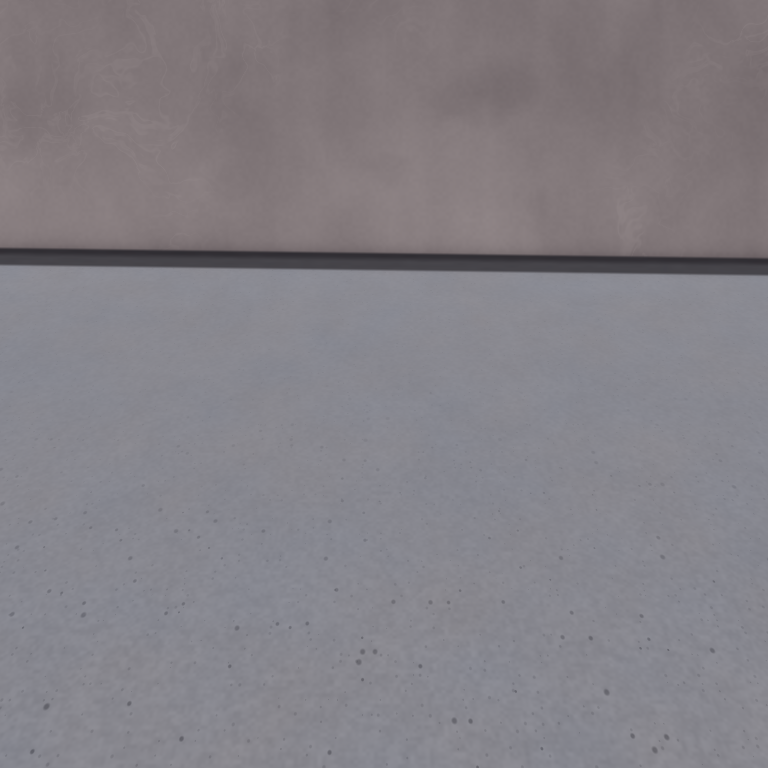
A three.js fragment shader for this texture:

```glsl
// A mottled plaster wall meets a pale speckled floor along a dark, slightly tilted
// skirting strip. Warped value noise stains the wall; noise and scattered specks in
// a simple perspective grain the floor.

#define WALL_COLOR vec3(0.497, 0.458, 0.466)
#define FLOOR_COLOR vec3(0.530, 0.530, 0.560)
#define STRIP_DARK vec3(0.190, 0.180, 0.200)
#define STRIP_LIGHT vec3(0.272, 0.265, 0.285)
#define STRIP_TOP 0.677
#define STRIP_BOTTOM 0.655
#define TILT 0.0135
#define EDGE_SOFT 0.0022
#define HORIZON 1.25
#define GRAIN_AMOUNT 0.055
#define STAIN_AMOUNT 0.075
#define SPECK_AMOUNT 0.14

varying vec2 vUv;

float hash(vec2 p) {
  vec3 q = fract(vec3(p.xyx) * 0.1031);
  q += dot(q, q.yzx + 33.33);
  return fract((q.x + q.y) * q.z);
}

float noise(vec2 p) {
  vec2 cell = floor(p);
  vec2 f = fract(p);
  f = f * f * (3.0 - 2.0 * f);
  float low = mix(hash(cell), hash(cell + vec2(1.0, 0.0)), f.x);
  float high = mix(hash(cell + vec2(0.0, 1.0)), hash(cell + vec2(1.0)), f.x);
  return mix(low, high, f.y);
}

float fbm(vec2 p) {
  float sum = 0.0;
  float weight = 0.5;
  for (int i = 0; i < 4; i++) {
    sum += weight * noise(p);
    p = mat2(0.8, 0.6, -0.6, 0.8) * p * 2.03 + 17.3;
    weight *= 0.5;
  }
  return sum / 0.9375;
}

// Soft round stain, with its outline bent by the warp
float blot(vec2 p, vec2 center, vec2 radius) {
  return 1.0 - smoothstep(0.35, 1.15, length((p - center) / radius));
}

vec3 wall(vec2 uv, float height) {
  vec2 warp = vec2(fbm(uv * 9.0), fbm(uv * 9.0 + 41.0)) - 0.5;
  vec2 p = uv + 0.09 * warp;

  // Cloudy stains and faint vertical runs
  float shade = STAIN_AMOUNT * (fbm(p * vec2(11.0, 9.0) + 5.0) - 0.5);
  shade += 0.022 * (noise(vec2(uv.x * 16.0, uv.y * 2.0)) - 0.5);
  shade += 0.012 * (noise(vec2(uv.x * 55.0, uv.y * 3.0)) - 0.5);

  // Larger dark patches
  shade -= 0.025 * blot(p, vec2(0.635, 0.880), vec2(0.075, 0.055));
  shade -= 0.022 * blot(p, vec2(0.305, 0.780), vec2(0.035, 0.035));
  shade -= 0.018 * blot(p, vec2(0.510, 0.785), vec2(0.035, 0.025));
  shade -= 0.018 * blot(p, vec2(0.010, 0.840), vec2(0.060, 0.070));
  shade -= 0.016 * blot(p, vec2(0.460, 0.980), vec2(0.090, 0.040));

  // Pale trowel curls, present only in places
  float ridge = abs(fbm(p * 22.0 + 3.0 * warp) - 0.5);
  float curl = 1.0 - smoothstep(0.0, 0.05, ridge);
  shade += 0.018 * curl * smoothstep(0.45, 0.7, fbm(uv * 6.0 + 23.0));
  shade += 0.012 * (noise(uv * 230.0) - 0.5);

  // Paler toward the foot, shaded at the joint
  shade += 0.028 * (1.0 - smoothstep(0.02, 0.20, height));
  shade -= 0.012 * smoothstep(0.6, 1.0, uv.x);
  shade -= 0.085 * exp(-max(height, 0.0) / 0.008);
  return WALL_COLOR + shade * vec3(1.0, 0.98, 0.95);
}

// Sparse dark grains: one candidate per cell, sized at random
float specks(vec2 p, float density) {
  vec2 cell = floor(p);
  vec2 center = 0.3 + 0.4 * vec2(hash(cell + 7.0), hash(cell + 53.0));
  float radius = mix(0.10, 0.28, hash(cell + 91.0));
  vec2 offset = (fract(p) - center) * vec2(1.0, 0.8);
  float spot = 1.0 - smoothstep(radius * 0.3, radius, length(offset));
  return spot * step(1.0 - density, hash(cell + 131.0));
}

vec3 ground(vec2 uv, float drop) {
  float depth = HORIZON / (HORIZON - uv.y);
  vec2 p = vec2((uv.x - 0.5) * depth, depth * HORIZON) + 3.0;
  float near = 1.0 - smoothstep(0.0, 0.62, uv.y);
  float amount = GRAIN_AMOUNT * mix(0.35, 1.0, near);

  float grain = 0.55 * (noise(p * 105.0) - 0.5) + 0.45 * (noise(p * 190.0 + 31.0) - 0.5);
  float shade = amount * grain + 0.022 * (fbm(p * 14.0) - 0.5);
  shade -= SPECK_AMOUNT * near * specks(p * 46.0, 0.07);
  shade -= 0.4 * SPECK_AMOUNT * mix(0.3, 1.0, near) * specks(p * 85.0 + 19.0, 0.12);

  // Light band beside the strip, with a thin contact shadow
  shade += 0.020 * exp(-max(drop, 0.0) / 0.06);
  shade -= 0.030 * exp(-max(drop, 0.0) / 0.003);
  float tint = 0.016 * (fbm(p * 8.0 + 71.0) - 0.5);
  return FLOOR_COLOR + shade + vec3(tint, 0.0, -tint);
}

void main() {
  float level = vUv.y + TILT * vUv.x;
  float across = (level - STRIP_BOTTOM) / (STRIP_TOP - STRIP_BOTTOM);
  vec3 strip = mix(STRIP_LIGHT, STRIP_DARK, smoothstep(0.45, 0.85, across));
  strip += 0.012 * (noise(vUv * vec2(60.0, 300.0)) - 0.5);

  vec3 color = ground(vUv, STRIP_BOTTOM - level);
  color = mix(color, strip, smoothstep(-EDGE_SOFT, EDGE_SOFT, level - STRIP_BOTTOM));
  color = mix(color, wall(vUv, level - STRIP_TOP), smoothstep(-EDGE_SOFT, EDGE_SOFT, level - STRIP_TOP));
  gl_FragColor = vec4(color, 1.0);
}
```
